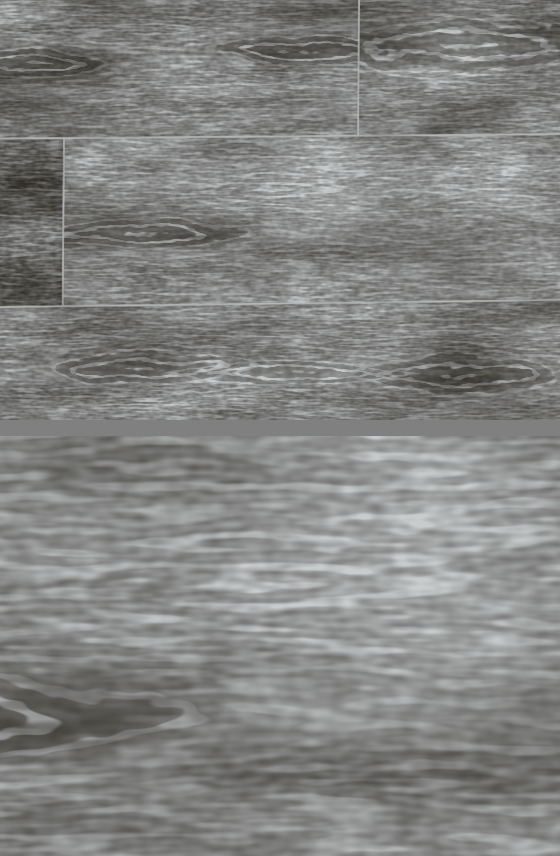
Top: the whole. Bottom: its middle third, enlarged.
This texture is drawn by a WebGL 2 fragment shader. Its source:

```glsl
#version 300 es
precision highp float;
// Limed grey oak planks in a one-third running bond with pale, thin joints.

uniform vec2 u_resolution;
out vec4 outColor;

// Layout, in units of the canvas height
const float ROW_PITCH = 0.401;
const float ROW_TAPER = 0.0045;
const float ROW_BASE = 0.269;
const float ROW_TILT = 0.0125;
const float PLANK_LENGTH = 2.1;
const float JOINT_START = 0.151;
const float JOINT_LEAN = 0.008;
const float JOINT_HALF_WIDTH = 0.0023;

// Colours and tones
const vec3 DARK_OAK = vec3(0.21, 0.20, 0.17);
const vec3 MID_OAK = vec3(0.47, 0.47, 0.465);
const vec3 LIME = vec3(0.65, 0.66, 0.66);
const float JOINT_TONE = 0.72;
// Left and right plank of each row, from the bottom up
const float PLANK_TONE[6] = float[6](0.49, 0.49, 0.36, 0.515, 0.50, 0.49);
const vec2 SHEEN_CENTRE = vec2(0.95, 0.50);
const vec2 SHEEN_SIZE = vec2(0.55, 0.30);
const float SHEEN = 0.06;

// Grain
const vec2 STREAK_SCALE = vec2(14.0, 125.0);
const vec2 PORE_SCALE = vec2(40.0, 180.0);
const vec2 TICK_SCALE = vec2(85.0, 130.0);
const float STREAK_DEPTH = 0.125;
const float PORE_DEPTH = 0.13;
const float TICK_DEPTH = 0.075;
const float RING_FREQUENCY = 13.0;
const float FIGURE_SHADE = 0.13;
const float RING_LIGHT = 0.25;
// Flame and knot figures: centre, half length, half height
const int FIGURES = 7;
const vec4 FIGURE[FIGURES] = vec4[FIGURES](
    vec4(0.09, 0.850, 0.17, 0.034), vec4(0.72, 0.880, 0.24, 0.034),
    vec4(1.10, 0.890, 0.34, 0.058), vec4(0.34, 0.443, 0.25, 0.032),
    vec4(0.35, 0.124, 0.22, 0.040), vec4(0.70, 0.112, 0.28, 0.026),
    vec4(1.10, 0.108, 0.26, 0.046));

float hash(vec2 cell) {
    uvec2 k = uvec2(ivec2(cell)) * uvec2(1597334677u, 3812015801u);
    uint h = (k.x ^ k.y) * 1597334677u;
    h = (h ^ (h >> 15)) * 2246822519u;
    return float((h ^ (h >> 13)) >> 8) / 16777216.0;
}

float cornerSlope(vec2 cell, vec2 offset) {
    float angle = 6.2832 * hash(cell);
    return dot(vec2(cos(angle), sin(angle)), offset);
}

float gradientNoise(vec2 p) {
    vec2 i = floor(p), f = p - i, e = vec2(1.0, 0.0);
    vec2 u = f * f * f * (f * (f * 6.0 - 15.0) + 10.0);
    float low = mix(cornerSlope(i, f), cornerSlope(i + e, f - e), u.x);
    float high = mix(cornerSlope(i + e.yx, f - e.yx), cornerSlope(i + 1.0, f - 1.0), u.x);
    return mix(low, high, u.y);
}

// Position in the bond: whole parts number the plank, fractions lie inside it
vec2 bond(vec2 p) {
    float row = (p.y - ROW_BASE - ROW_TILT * p.x) / (ROW_PITCH - ROW_TAPER * p.x) + 1.0;
    float start = JOINT_START + (floor(row) - 1.0) * PLANK_LENGTH / 3.0;
    return vec2((p.x - start - JOINT_LEAN * (p.y - 0.5)) / PLANK_LENGTH, row);
}

vec3 oakColour(float tone) {
    vec3 shade = mix(DARK_OAK, MID_OAK, (tone - 0.21) / 0.26);
    vec3 light = mix(MID_OAK, LIME, (tone - 0.47) / 0.19);
    return tone < 0.47 ? shade : light;
}

void main() {
    vec2 p = gl_FragCoord.xy / u_resolution.y;
    vec2 place = bond(p), plank = floor(place);
    vec2 q = p + 19.0 * vec2(hash(plank + 7.0), hash(plank + 31.0));
    q.y += 0.006 * gradientNoise(q * vec2(3.0, 5.0));
    float rough = gradientNoise(q * vec2(42.0, 100.0));
    float wander = gradientNoise(q * vec2(8.0, 15.0));

    // Nested, pointed rings that push the straight grain aside
    float shade = 0.0, rings = 0.0, bend = 0.0;
    for (int i = 0; i < FIGURES; i++) {
        if (floor(bond(FIGURE[i].xy)) != plank) continue;
        vec2 d = (p - FIGURE[i].xy) / FIGURE[i].zw;
        vec2 w = d + vec2(0.3, 0.4) * wander;
        float ring = sqrt(w.y * w.y + 0.03) + 0.9 * w.x * w.x + 0.12 * rough;
        float weight = 1.0 - smoothstep(0.6, 1.7, ring);
        shade = max(shade, weight);
        rings = max(rings, weight * smoothstep(0.2, 0.85, sin(ring * RING_FREQUENCY)));
        bend += d.y * FIGURE[i].w * exp(-0.35 * dot(d, d));
    }
    q.y -= 0.35 * bend;

    // Limed streaks, pores and the short ticks that break them
    float lime = gradientNoise(q * STREAK_SCALE) + 0.25 * rough;
    float streak = smoothstep(-0.08, 0.34, lime);
    float pore = gradientNoise(q * PORE_SCALE);
    float tick = gradientNoise(q * TICK_SCALE);
    float cloud = gradientNoise(q * vec2(2.4, 6.0));
    float band = gradientNoise(q * vec2(4.5, 22.0));

    int index = clamp(int(plank.y) * 2 + int(plank.x) + 1, 0, 5);
    vec2 sheen = (p - SHEEN_CENTRE) / SHEEN_SIZE;
    float tone = PLANK_TONE[index] + SHEEN * exp(-dot(sheen, sheen));
    float fine = (streak - 0.4) * STREAK_DEPTH + pore * PORE_DEPTH + tick * TICK_DEPTH;
    tone += 0.22 * cloud + 0.14 * band - FIGURE_SHADE * shade;
    tone += fine * (1.0 + 0.6 * cloud) * (1.0 - 0.5 * shade);
    tone += RING_LIGHT * rings * (0.65 + 0.35 * streak);

    // Joints with a faint shadow and uneven filling
    vec2 gap = abs(fract(place + 0.5) - 0.5) * vec2(PLANK_LENGTH, ROW_PITCH);
    float edge = min(gap.x, gap.y), smoothing = 0.75 / u_resolution.y;
    float joint = 1.0 - smoothstep(JOINT_HALF_WIDTH - smoothing, JOINT_HALF_WIDTH + smoothing, edge);
    float filling = clamp(0.85 + 0.5 * gradientNoise(p * vec2(6.0, 9.0)), 0.45, 1.0);
    tone -= 0.04 * exp(-edge / 0.006);
    tone = mix(tone, JOINT_TONE, joint * filling);

    outColor = vec4(oakColour(clamp(tone, 0.19, 0.80)), 1.0);
}
```
